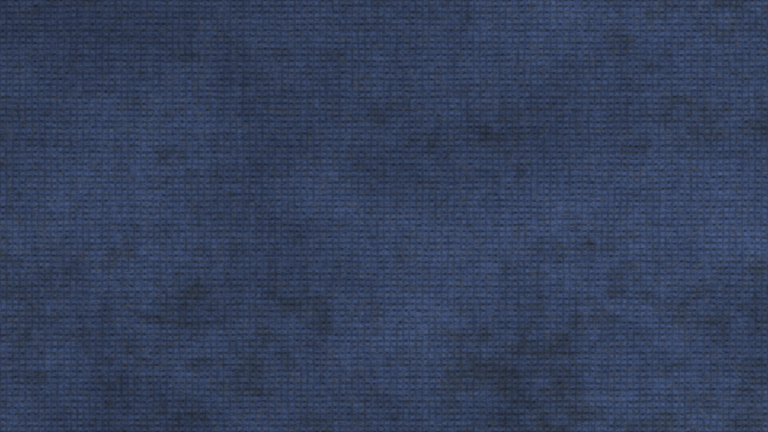
This texture is drawn by a WebGL 1 fragment shader. Its source:

```glsl
precision highp float;
uniform vec2 u_resolution;

// Lengths are in canvas heights
const vec3 CLOTH = vec3(0.241, 0.303, 0.442);
const vec3 GRIME = vec3(0.198, 0.232, 0.288);
const vec2 WEAVE = vec2(67.5, 71.0);   // threads per canvas height
const float SLIT_DEPTH = 0.25;
const float ROW_DEPTH = 0.06;
const float COLUMN_DEPTH = 0.145;
const float CLOUD_CONTRAST = 0.38;
const float STREAK_CONTRAST = 0.08;
const float FIBRE_CONTRAST = 0.36;
const float GRIME_AMOUNT = 0.62;
const float FADE_AMOUNT = 0.30;        // greying of worn fibres
const vec2 SMEAR_CENTRE = vec2(0.44, 0.56);
const float SMEAR_RADIUS = 0.31;
const float TAU = 6.28319;

float hash(vec2 p) {
  vec3 q = fract(p.xyx * vec3(0.1031, 0.1030, 0.0973));
  q += dot(q, q.yzx + 33.33);
  return fract((q.x + q.y) * q.z);
}

float noise(vec2 p) {
  vec2 i = floor(p);
  vec2 f = fract(p);
  f = f * f * (3.0 - 2.0 * f);
  vec2 e = vec2(1.0, 0.0);
  return mix(mix(hash(i), hash(i + e), f.x),
             mix(hash(i + e.yx), hash(i + e.xx), f.x), f.y);
}

float fbm(vec2 p) {
  float sum = 0.0;
  float amp = 0.5;
  for (int i = 0; i < 6; i++) {
    sum += amp * noise(p);
    p = mat2(1.6, 1.2, -1.2, 1.6) * p + 17.3;
    amp *= 0.55;
  }
  return sum / 1.08;
}

// Relative darkening by the gaps between threads
float weaveShade(vec2 p) {
  vec2 wobble = vec2(noise(p * 23.0), noise(p * 23.0 + 50.0)) - 0.5;
  vec2 g = p * WEAVE + 0.2 * wobble;
  vec2 ridge = 0.5 + 0.5 * cos(TAU * g);
  float strength = 0.5 + hash(floor(g + vec2(0.0, 0.5)) + 9.0);
  float slit = ridge.y * ridge.y * (1.0 - ridge.x) * strength;
  float column = ridge.x * ridge.x * (0.6 + 0.8 * noise(g * vec2(1.0, 0.7) + 70.0));
  return SLIT_DEPTH * slit + ROW_DEPTH * ridge.y + COLUMN_DEPTH * column;
}

// Tapered crescent rubbed into the cloth
float smear(vec2 p) {
  vec2 d = p - SMEAR_CENTRE;
  float along = atan(d.x, -d.y) + 0.15;
  float width = 0.011 * (1.0 - smoothstep(0.1, 0.48, abs(along)));
  float off = abs(length(d) - SMEAR_RADIUS);
  float edge = 1.0 - smoothstep(width * 0.5, width + 0.003, off);
  return edge * (1.0 - smoothstep(0.38, 0.5, abs(along)));
}

// Small broken patches of dirt, heavier toward the bottom and right edge
float grime(vec2 p, float aspect) {
  float patches = fbm(p * vec2(5.5, 7.0) + 31.0);
  float flecks = fbm(p * vec2(24.0, 31.0) + 80.0);
  float bias = 0.08 * (1.0 - smoothstep(0.1, 0.7, p.y));
  bias += 0.06 * smoothstep(0.85, 1.0, p.x / aspect);
  float dirt = smoothstep(0.53, 0.80, 0.45 * patches + 0.55 * flecks + bias);
  return max(dirt, 0.75 * smear(p) * (0.5 + flecks));
}

void main() {
  vec2 p = gl_FragCoord.xy / u_resolution.y;
  float aspect = u_resolution.x / u_resolution.y;

  // Broad fading and wear along both thread directions
  float tone = 1.0 + CLOUD_CONTRAST * (fbm(p * vec2(3.2, 4.4) + 5.0) - 0.5);
  tone += STREAK_CONTRAST * (noise(p * vec2(9.0, 60.0)) - 0.5);
  tone += STREAK_CONTRAST * (noise(p * vec2(60.0, 8.0) + 25.0) - 0.5);
  tone += 0.08 * (smoothstep(0.0, 0.65, p.x / aspect) - 0.6);
  tone -= 0.07 * smoothstep(0.55, 1.0, p.y) * (1.0 - smoothstep(0.1, 0.5, p.x / aspect));

  // Thread relief and fibre grain
  float fibre = 0.5 * noise(p * vec2(150.0, 250.0)) + 0.5 * noise(p * 290.0 + 40.0);
  tone *= 1.0 - weaveShade(p);
  tone *= 1.0 + FIBRE_CONTRAST * (fibre - 0.5);

  vec3 dye = mix(CLOTH, GRIME, GRIME_AMOUNT * grime(p, aspect));
  float worn = smoothstep(0.5, 0.9, noise(p * 130.0 + 60.0));
  dye = mix(dye, vec3(dot(dye, vec3(0.3, 0.59, 0.11))), FADE_AMOUNT * worn);
  gl_FragColor = vec4(dye * tone, 1.0);
}
```
